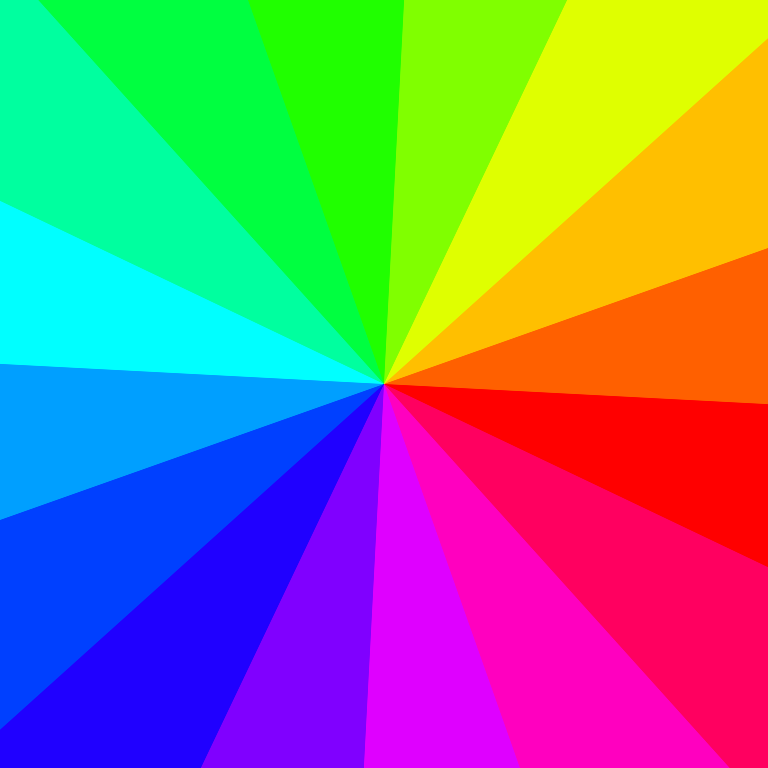
Write a Shadertoy shader that draws this background.

```glsl
// Sixteen flat rainbow wedges fanning out from the centre of the canvas.

const float TAU = 6.2831853;
const float WEDGES = 16.0;
const float START_ANGLE = radians(-25.5); // lower edge of the red wedge
const vec2 CENTRE = vec2(0.5);
const float EDGE_PIXELS = 1.0;            // width of the smoothed edges

// Fully saturated colour for a hue in turns
vec3 hueColor(float hue) {
    vec3 ramp = abs(fract(hue + vec3(0.0, 2.0, 1.0) / 3.0) * 6.0 - 3.0) - 1.0;
    return clamp(ramp, 0.0, 1.0);
}

vec3 wedgeColor(float index) {
    return hueColor(index / WEDGES);
}

void mainImage(out vec4 fragColor, in vec2 fragCoord) {
    vec2 p = (fragCoord - CENTRE * iResolution.xy) / iResolution.y;

    // Angle counted in wedges, and the nearest boundary between two of them
    float wedge = (atan(p.y, p.x) - START_ANGLE) * WEDGES / TAU;
    float boundary = floor(wedge + 0.5);

    // Signed distance to that boundary ray
    float dist = length(p) * sin((wedge - boundary) * TAU / WEDGES);

    // Blend the neighbouring wedges across a thin edge
    float halfEdge = 0.5 * EDGE_PIXELS / iResolution.y;
    float side = smoothstep(-halfEdge, halfEdge, dist);
    vec3 color = mix(wedgeColor(boundary - 1.0), wedgeColor(boundary), side);

    fragColor = vec4(color, 1.0);
}
```
